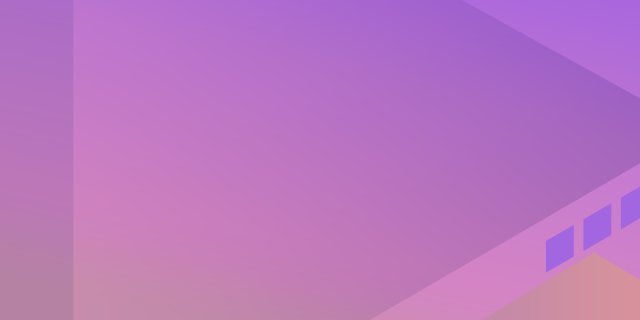
Write a WebGL 1 fragment shader that draws this background.

```glsl
precision highp float;
// Abstract violet-to-rose planes with a slanted row of windows and a sandy gable.
uniform vec2 u_resolution;

// Lengths are in canvas heights: x runs 0..2, y runs 0..1 upwards.
const float GRADIENT_TILT = 0.22;
const vec4 STOPS = vec4(-0.443, 0.0, 0.55, 0.886);
const vec3 VIOLET = vec3(0.66, 0.40, 0.87);
const vec3 ORCHID = vec3(0.745, 0.46, 0.81);
const vec3 ROSE = vec3(0.81, 0.505, 0.75);
const vec3 DUSTY = vec3(0.78, 0.55, 0.67);

const float WALL_X = 0.229;
const vec3 WALL_TINT = vec3(0.91, 0.925, 0.96);
const vec3 SHADE_TINT = vec3(0.86, 0.86, 0.92);
const vec2 UPPER_FOOT = vec2(1.443, 1.0);
const float UPPER_SLOPE = -0.5514;
const vec2 LOWER_FOOT = vec2(1.156, 0.0);
const float LOWER_SLOPE = 0.58;
const float BAND_GAIN = 1.025;

const vec2 WINDOW_START = vec2(1.706, 0.148);
const vec2 WINDOW_SIZE = vec2(0.087, 0.099);
const float WINDOW_PITCH = 0.1172;
const float WINDOW_SLOPE = 0.577;
const vec3 WINDOW_COLOR = vec3(0.63, 0.40, 0.88);

const vec2 GABLE_APEX = vec2(1.857, 0.211);
const float GABLE_SLOPE = 0.6;
const vec3 GABLE_LEFT = vec3(0.77, 0.54, 0.66);
const vec3 GABLE_RIGHT = vec3(0.84, 0.57, 0.61);

// Antialiased coverage; distance is positive inside.
float cover(float dist) {
  return clamp(0.5 + dist * u_resolution.y, 0.0, 1.0);
}

// Signed distance above a line through the given point.
float above(vec2 p, vec2 through, float slope) {
  return (p.y - through.y - slope * (p.x - through.x)) / sqrt(1.0 + slope * slope);
}

// Tilted four-stop background gradient.
vec3 skyGradient(vec2 p) {
  float t = 1.0 - p.y - GRADIENT_TILT * p.x;
  vec3 color = mix(VIOLET, ORCHID, clamp((t - STOPS.x) / (STOPS.y - STOPS.x), 0.0, 1.0));
  color = mix(color, ROSE, clamp((t - STOPS.y) / (STOPS.z - STOPS.y), 0.0, 1.0));
  return mix(color, DUSTY, smoothstep(STOPS.z, STOPS.w, t));
}

// Repeated parallelograms climbing to the right.
float windows(vec2 p) {
  vec2 q = p - WINDOW_START;
  float row = above(p, WINDOW_START, WINDOW_SLOPE);
  float top = above(p, WINDOW_START + vec2(0.0, WINDOW_SIZE.y), WINDOW_SLOPE);
  float center = (fract(q.x / WINDOW_PITCH + 0.5 - 0.5 * WINDOW_SIZE.x / WINDOW_PITCH) - 0.5) * WINDOW_PITCH;
  float column = 0.5 * WINDOW_SIZE.x - abs(center);
  float started = step(-0.5 * (WINDOW_PITCH - WINDOW_SIZE.x), q.x);
  return started * cover(column) * cover(min(row, -top));
}

void main() {
  vec2 p = gl_FragCoord.xy / u_resolution.y;
  vec3 base = skyGradient(p);

  // Central face darkens to the right; the left wall has its own tint.
  float depth = pow(clamp((p.x - WALL_X) / (2.0 - WALL_X), 0.0, 1.0), 1.2);
  vec3 color = base * mix(WALL_TINT, mix(vec3(1.0), SHADE_TINT, depth), cover(p.x - WALL_X));

  // Bright upper corner and lower band.
  color = mix(color, base, cover(above(p, UPPER_FOOT, UPPER_SLOPE)));
  color = mix(color, base * BAND_GAIN, cover(-above(p, LOWER_FOOT, LOWER_SLOPE)));

  // Windows, then the gable in front.
  color = mix(color, WINDOW_COLOR, windows(p));
  vec2 folded = vec2(abs(p.x - GABLE_APEX.x), p.y);
  float gable = -above(folded, vec2(0.0, GABLE_APEX.y), -GABLE_SLOPE);
  vec3 gableColor = mix(GABLE_LEFT, GABLE_RIGHT, smoothstep(1.5, 2.0, p.x));
  color = mix(color, gableColor, cover(gable));

  gl_FragColor = vec4(color, 1.0);
}
```
